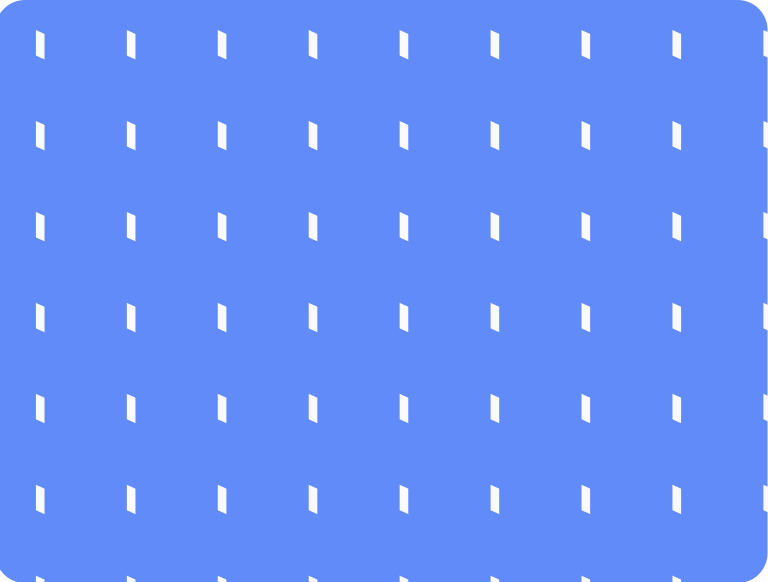
Write a Shadertoy shader that draws this pattern.

```glsl
// A blue rounded card covered by a regular grid of small white slanted dashes.
// One sheared box is repeated with fract; the card is a rounded box that
// runs slightly past the left side. All lengths are fractions of the height.

float boxDistance(vec2 p, vec2 halfSize, float radius) {
    vec2 q = abs(p) - halfSize + radius;
    return length(max(q, 0.0)) + min(max(q.x, q.y), 0.0) - radius;
}

// Parallelogram with upright sides and slanted ends
float dashCoverage(vec2 p, vec2 halfSize, float slope, float pixel) {
    float side = abs(p.x) - halfSize.x;
    float end = (abs(p.y - slope * p.x) - halfSize.y) / sqrt(1.0 + slope * slope);
    return clamp(0.5 - side / pixel, 0.0, 1.0) * clamp(0.5 - end / pixel, 0.0, 1.0);
}

void mainImage(out vec4 fragColor, in vec2 fragCoord) {
    float pixel = 1.0 / iResolution.y;
    // Measured from the top left, y pointing down
    vec2 p = vec2(fragCoord.x, iResolution.y - fragCoord.y) * pixel;

    // Grid of dashes
    float pitch = 0.15625;
    vec2 cell = (fract((p - vec2(0.0691, 0.0769)) / pitch + 0.5) - 0.5) * pitch;
    float dash = dashCoverage(cell, vec2(0.0074, 0.0219), 0.45, pixel);
    vec3 color = mix(vec3(0.376, 0.545, 0.973), vec3(0.98), dash);

    // Rounded card on white
    float card = boxDistance(p - vec2(0.6552, 0.5009), vec2(0.6636, 0.5009), 0.0515);
    color = mix(vec3(1.0), color, clamp(0.5 - card / pixel, 0.0, 1.0));

    fragColor = vec4(color, 1.0);
}
```
